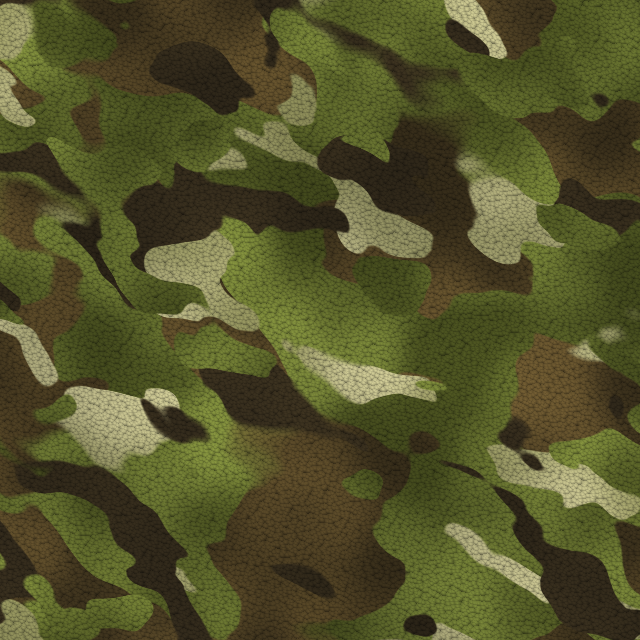
Write a three.js fragment shader that draws this pattern.

```glsl
#define SLANT 0.5
#define PATCH_SCALE vec2(3.7, 6.6)
#define WARP 0.022
#define EDGE 0.013
#define FADE 0.14
#define GREEN_LEVEL -0.058
#define TAN_LEVEL 0.265
#define DARK_LEVEL 0.225
#define LEAF_LEVEL 0.29
#define GRAIN_SCALE 175.0
#define GRAIN_DEPTH 0.40
#define FOLD_DEPTH 0.22

varying vec2 vUv;

const vec3 GREEN_DEEP = vec3(0.245, 0.270, 0.105);
const vec3 GREEN_LIT = vec3(0.425, 0.470, 0.200);
const vec3 BROWN_DEEP = vec3(0.200, 0.165, 0.095);
const vec3 BROWN_LIT = vec3(0.350, 0.285, 0.155);
const vec3 DARK_DEEP = vec3(0.165, 0.138, 0.090);
const vec3 DARK_LIT = vec3(0.210, 0.175, 0.110);
const vec3 TAN_DEEP = vec3(0.490, 0.490, 0.310);
const vec3 TAN_LIT = vec3(0.680, 0.665, 0.490);

vec2 hash2(vec2 p) {
  vec3 h = fract(p.xyx * vec3(0.1031, 0.1030, 0.0973));
  h += dot(h, h.yzx + 33.33);
  return fract((h.xx + h.yz) * h.zy);
}

// Dot product of a lattice corner's random unit gradient with the offset
float corner(vec2 cell, vec2 offset) {
  return dot(normalize(hash2(cell) * 2.0 - 0.9999), offset);
}

float noise(vec2 p) {
  vec2 i = floor(p), f = fract(p);
  vec2 u = f * f * (3.0 - 2.0 * f);
  vec2 e = vec2(1.0, 0.0);
  return mix(mix(corner(i, f), corner(i + e, f - e), u.x),
             mix(corner(i + e.yx, f - e.yx), corner(i + e.xx, f - e.xx), u.x), u.y);
}

// Lobed patch field: three octaves
float field(vec2 p, float seed) {
  vec2 q = p + seed * vec2(17.3, 29.1);
  return noise(q) + 0.40 * noise(q * 2.03 + 7.7) + 0.14 * noise(q * 4.3 + 3.1);
}

// Mostly crisp patch mask that melts away where softness is high
float patchMask(float value, float level, float softness) {
  float w = EDGE + FADE * softness;
  return smoothstep(level - w, level + w, value);
}

// Soft light and dark blend within one cloth colour
vec3 shade(vec3 deep, vec3 lit, vec2 p, float seed) {
  float n = noise(p * 4.5 + seed * 11.7) + 0.35 * noise(p * 10.0 + seed * 5.3);
  return mix(deep, lit, smoothstep(-0.38, 0.38, n));
}

// Leather pebbles: domed cells lit from the upper left
float grain(vec2 p) {
  vec2 i = floor(p), f = fract(p);
  vec2 nearest = vec2(2.0);
  for (int y = -1; y <= 1; y++) {
    for (int x = -1; x <= 1; x++) {
      vec2 g = vec2(float(x), float(y));
      vec2 d = f - g - hash2(i + g);
      if (dot(d, d) < dot(nearest, nearest)) nearest = d;
    }
  }
  return 0.45 - length(nearest) + 0.5 * dot(nearest, vec2(-0.6, 0.8));
}

void main() {
  // Slanted axes, first along and then across the patches
  float c = cos(SLANT), s = sin(SLANT);
  vec2 slanted = vec2(c * vUv.x - s * vUv.y, s * vUv.x + c * vUv.y);
  vec2 bend = vec2(noise(vUv * 8.0 + 41.0), noise(vUv * 8.0 + 73.0));
  vec2 p = (slanted + WARP * 2.0 * bend) * PATCH_SCALE;
  float softness = smoothstep(0.12, 0.42, noise(vUv * 5.0 + 19.0));

  // Cloth colours
  vec3 green = shade(GREEN_DEEP, GREEN_LIT, slanted, 1.0);
  vec3 leaf = shade(GREEN_DEEP, GREEN_LIT, slanted, 2.0);
  vec3 brown = shade(BROWN_DEEP, BROWN_LIT, slanted, 3.0);
  vec3 dark = shade(DARK_DEEP, DARK_LIT, slanted, 4.0);
  vec3 tan_ = shade(TAN_DEEP, TAN_LIT, slanted, 5.0);

  // Patches stacked from the ground up
  vec3 color = brown;
  color = mix(color, green, patchMask(field(p, 1.0), GREEN_LEVEL, softness));
  color = mix(color, tan_, patchMask(field(p * 1.25, 2.0), TAN_LEVEL, softness));
  color = mix(color, dark, patchMask(field(p * 1.2, 3.0), DARK_LEVEL, softness * 0.5));
  color = mix(color, leaf, patchMask(field(p * 1.3, 4.0), LEAF_LEVEL, softness * 0.5));

  // Broad folds and fine leather relief
  color *= 1.0 + FOLD_DEPTH * noise(slanted * vec2(3.0, 5.0) + 57.0);
  color *= 1.0 + GRAIN_DEPTH * grain(slanted * GRAIN_SCALE * vec2(0.85, 1.15));

  gl_FragColor = vec4(color, 1.0);
}
```
